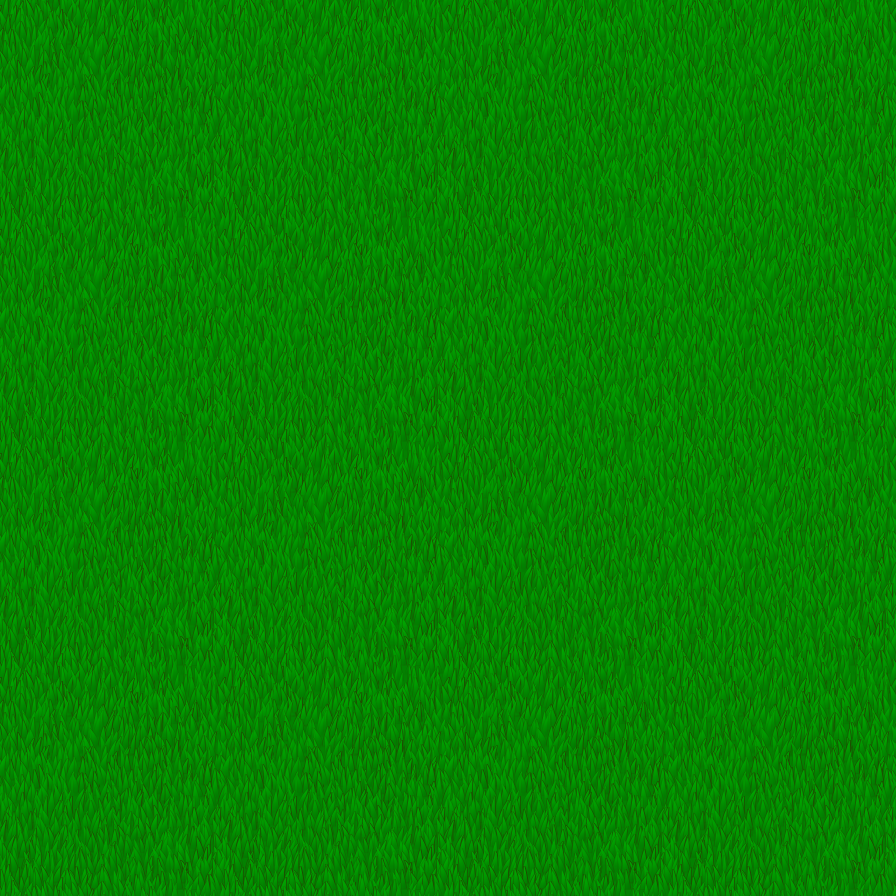
A Shadertoy shader for this texture:

```glsl
const float TILES = 4.0;                // repeats across and down
const vec2 GRID = vec2(36.0, 28.0);     // blade columns and rows in one repeat
const vec2 HEIGHT = vec2(2.0, 3.0);     // shortest and tallest blade, in rows
const vec2 HALF_WIDTH = vec2(0.45, 0.72); // thinnest and widest blade, in columns
const float LEAN = 1.0;                 // largest sideways bend, in columns
const float LINE = 0.14;                // outline width, in columns
const float TAPER = 0.8;
const vec2 INK = vec2(0.18, 0.95);      // faintest and strongest outline
const float PATCH_INK = 0.05;           // slow change of outline strength
const vec3 ROOT_GREEN = vec3(0.01, 0.505, 0.0);
const vec3 TIP_GREEN = vec3(0.0, 0.63, 0.0);
const vec3 OUTLINE = vec3(0.13, 0.26, 0.0);
const float TAU = 6.2831853;

vec4 hash4(vec2 cell) {
    vec4 p = fract(cell.xyxy * vec4(0.1031, 0.1030, 0.0973, 0.1099));
    p += dot(p, p.wzxy + 33.33);
    return fract((p.xxyz + p.yzzw) * p.zywx);
}

// Slow wrapping variation over one repeat, about -1 to 1
float patches(vec2 p) {
    p *= TAU;
    return 0.5 * sin(p.y + 1.3 * sin(p.x)) + 0.3 * sin(2.0 * p.x - 3.0 * p.y)
         + 0.2 * sin(5.0 * p.y + 2.0 * sin(p.x));
}

// Paints one blade, with its outline, over the colour behind it
vec3 paintBlade(vec3 behind, vec2 q, vec2 cell, float contrast, float pixel) {
    vec2 id = mod(cell, GRID);
    vec4 shape = hash4(id + 7.0);
    vec4 look = hash4(id + 91.0);

    vec2 fromRoot = q - cell - vec2(shape.x, 0.8 * shape.y);
    float t = fromRoot.y / mix(HEIGHT.x, HEIGHT.y, shape.z);
    if (t < 0.0 || t > 1.0) return behind;

    float side = fromRoot.x - LEAN * (2.0 * shape.w - 1.0) * t * t;
    float halfWidth = mix(HALF_WIDTH.x, HALF_WIDTH.y, look.x) * pow(1.0 - t, TAPER);
    float d = abs(side) - halfWidth;

    float foot = smoothstep(0.0, 0.15, t);
    float body = foot * clamp(0.5 - d / pixel, 0.0, 1.0);
    float line = foot * clamp(0.5 - (d - LINE) / pixel, 0.0, 1.0);

    // Few strong outlines among many faint ones, heavier on the right side
    float ink = mix(INK.x, INK.y, look.y * look.y) + PATCH_INK * contrast;
    ink *= mix(0.7, 1.0, smoothstep(-0.2, 0.2, side));

    vec3 green = mix(ROOT_GREEN, TIP_GREEN, smoothstep(0.1, 0.85, t));
    green *= 0.97 + 0.06 * look.z - 0.04 * smoothstep(-0.1, 0.3, side);

    vec3 color = mix(behind, OUTLINE, line * clamp(ink, 0.0, 1.0));
    return mix(color, green, body);
}

void mainImage(out vec4 fragColor, in vec2 fragCoord) {
    vec2 p = fragCoord / iResolution.xy * TILES;
    vec2 q = p * GRID;
    vec2 base = floor(q);
    float pixel = TILES * GRID.x / iResolution.x;
    float contrast = patches(p);

    // Back rows first, nearer rows over them
    vec3 color = ROOT_GREEN;
    for (int row = 0; row >= -4; row--) {
        for (int col = -2; col <= 2; col++) {
            vec2 cell = base + vec2(float(col), float(row));
            color = paintBlade(color, q, cell, contrast, pixel);
        }
    }
    fragColor = vec4(color, 1.0);
}
```
